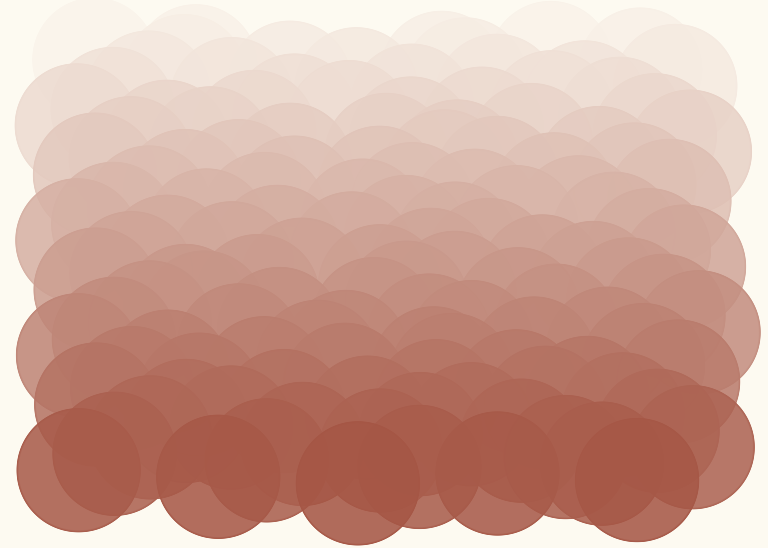
Write a Shadertoy shader that draws this background.

```glsl
// Overlapping translucent discs, fading from cream at the top to terracotta at the bottom.

const int GROUPS = 26;   // each group spreads one disc into every column
const int COLUMNS = 5;
const float RADIUS = 0.1135;

float hash(vec2 p) {
    return fract(sin(dot(p, vec2(127.1, 311.7))) * 4375.85);
}

// Disc centre in canvas heights; rank runs from the back (top) to the front (bottom).
vec2 discCentre(int rank) {
    int column = (rank * 3) % COLUMNS;
    float c = float(column);
    float g = float(GROUPS - 1 - rank / COLUMNS);
    float depth = float(rank) / float(GROUPS * COLUMNS - 1);

    // Each column drifts at its own rate; inner columns get extra scatter.
    float drift = 0.07 + 0.11 * c + g * (0.285 + 0.109 * c);
    float scatter = 0.35 * sin(c * 0.7854) * (hash(vec2(c, g)) - 0.5) * min(g, 1.0);
    float x = 0.1275 + 0.2295 * (c + fract(drift + scatter));
    return vec2(x, mix(0.891, 0.118, depth));
}

void mainImage(out vec4 fragColor, in vec2 fragCoord) {
    vec2 p = fragCoord / iResolution.y;
    float pixel = 1.0 / iResolution.y;
    vec3 cream = vec3(0.98, 0.955, 0.92);
    vec3 terracotta = vec3(0.647, 0.337, 0.27);
    vec3 color = vec3(0.992, 0.98, 0.945);

    // Paint back to front
    for (int i = 0; i < GROUPS * COLUMNS; i++) {
        vec2 centre = discCentre(i);
        float d = length(p - centre) - RADIUS;
        float depth = (0.891 - centre.y) / 0.773;
        vec3 tint = mix(cream, terracotta, depth);

        // Translucent fill with a denser rim
        float inside = 1.0 - smoothstep(-0.5 * pixel, 0.5 * pixel, d);
        float rim = smoothstep(-0.003 - pixel, -0.003 + pixel, d);
        color = mix(color, tint, inside * mix(0.87, 0.98, rim));
    }
    fragColor = vec4(color, 1.0);
}
```
